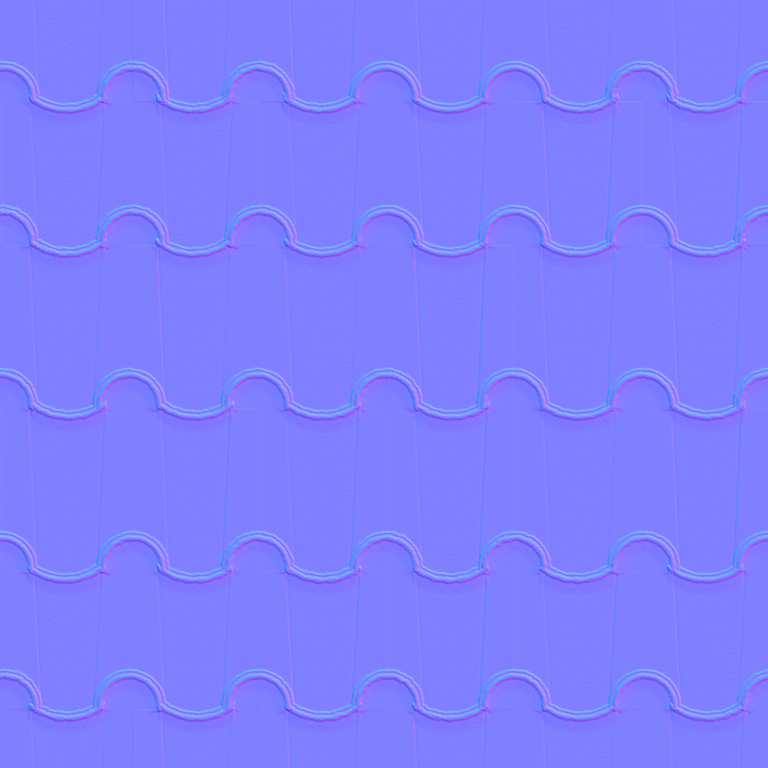
This texture map is drawn by a WebGL 2 fragment shader. Its source:

```glsl
#version 300 es
precision highp float;
// Tangent-space normal map of a clay roof: rows of cover tiles over pan tiles.
// A height field is built from lip arcs, tapered seams, chips and grain;
// its slope, by central differences, is encoded as colour.

uniform vec2 u_resolution;
out vec4 fragColor;

// One unit is a column width; the canvas is COLS units wide and high.
const float COLS = 6.0;
const int ROWS = 5;
const float LIP_Y[ROWS] = float[ROWS](0.484, 1.5625, 2.836, 4.109, 5.234);
const float COLUMN_SHIFT = 0.025;
const float TILE_JITTER = 0.018;     // sideways scatter of tiles
const float ARCH_RADIUS = 0.25;
const float ARCH_FLARE = 0.3;
const float PAN_RADIUS = 0.45;
const float PAN_CENTRE = 0.37;       // height of the pan arc centre over the lip
const float PAN_HALF = 0.295;
const float RIM_HEIGHT = 0.0062;     // each of the two steps on a lip
const float RIM_WOBBLE = 0.0035;
const float COVER_WIDE = 0.275;
const float COVER_NARROW = 0.215;
const float SEAM_HEIGHT = 0.0013;
const float GRAIN_SCALE = 26.0;
const float GRAIN_HEIGHT = 0.0008;
const float SLOPE_STEP = 0.005;
const float TAU = 6.2831853;

float hash(vec2 p) {
    vec3 q = fract(vec3(p.xyx) * 0.1031);
    q += dot(q, q.yzx + 33.33);
    return fract((q.x + q.y) * q.z);
}

// Falls from 1 to 0 as x goes from lo to hi.
float fall(float lo, float hi, float x) { return 1.0 - smoothstep(lo, hi, x); }

// Layered sines that repeat over the canvas.
float wobble(vec2 p) {
    vec2 a = p * TAU / COLS;
    return 0.5 * sin(47.0 * a.x + 2.0 * sin(31.0 * a.y))
         + 0.3 * sin(83.0 * a.y + 2.0 * sin(59.0 * a.x))
         + 0.2 * sin(131.0 * a.x - 113.0 * a.y);
}

// Sparse domes, one per cell, of random place and size.
float grain(vec2 p) {
    vec2 g = p * GRAIN_SCALE;
    vec2 id = mod(floor(g), COLS * GRAIN_SCALE);
    vec2 centre = 0.5 + 0.4 * (vec2(hash(id), hash(id + 71.3)) - 0.5);
    float radius = 0.3 * smoothstep(0.45, 1.0, hash(id + 19.7));
    return fall(0.0, 0.12 + radius, length(fract(g) - centre)) * radius / 0.3;
}

// Double-stepped rim across a lip; w is the distance above its centre line.
float rim(float w) {
    float steps = fall(0.022, 0.044, w) + fall(-0.014, 0.008, w);
    float groove = 0.25 * exp(-pow((w - 0.013) / 0.007, 2.0));
    float drop = 1.15 * smoothstep(-0.048, -0.022, w) + 0.85 * smoothstep(-0.14, -0.03, w);
    return RIM_HEIGHT * (steps - groove) * 0.5 * drop;
}

// Distance from the column centre and its wrapped index, with tile jitter.
vec2 column(float x, float row) {
    float id = mod(floor(x), COLS);
    return vec2(fract(x) - 0.5 + TILE_JITTER * (2.0 * hash(vec2(id, row)) - 1.0), id);
}

float lipHeight(vec2 p, float y, float row) {
    // Arched end of the cover tile
    vec2 cover = column(p.x + 0.5, row);
    float chips = wobble(p) * RIM_WOBBLE * (0.4 + 1.4 * hash(cover.yx * vec2(1.0, 0.0) + row + 5.0));
    float archW = length(vec2(cover.x, max(y, 0.0))) - ARCH_RADIUS - ARCH_FLARE * max(-y, 0.0);
    float arch = rim(archW + chips) * smoothstep(-0.06, -0.03, y + 2.0 * chips);
    // Sagging end of the pan tile, with a clot of mortar under it
    vec2 pan = column(p.x, row + 11.0);
    float panW = PAN_RADIUS - length(vec2(pan.x, y - PAN_CENTRE));
    float ends = fall(PAN_HALF - 0.012, PAN_HALF + 0.012, abs(pan.x) + 2.0 * chips);
    float clotX = 0.3 * (hash(vec2(pan.y, row + 23.0)) - 0.5);
    float clot = fall(0.01, 0.035, length(vec2((pan.x - clotX) * 0.35, panW + 0.045)) + 3.0 * chips);
    float trough = max(rim(panW + chips), 0.5 * RIM_HEIGHT * clot) * ends * step(y, 0.2);
    return max(arch, trough);
}

float height(vec2 p) {
    float lips = 0.0, below = COLS, above = COLS, row = 0.0;
    for (int i = 0; i < ROWS; i++) {
        float y = mod(p.y - LIP_Y[i] + 0.5 * COLS, COLS) - 0.5 * COLS;
        lips = max(lips, lipHeight(p, y, float(i)));
        float up = mod(y + 0.03, COLS);
        if (up < below) { below = up; row = float(i); }
        above = min(above, COLS - up);
    }
    // Cover tile narrows upward, leaving a seam on each side
    vec2 cover = column(p.x + 0.5, row);
    float halfWidth = mix(COVER_WIDE, COVER_NARROW, below / (below + above));
    float side = abs(cover.x) - halfWidth + 0.002 * wobble(p * vec2(0.0, 1.0));
    float wear = 0.5 + 0.8 * hash(vec2(cover.y + 6.0 * step(0.0, cover.x), row + 41.0));
    float seam = fall(-0.008, 0.008, side) - 0.6 * exp(-pow((side - 0.012) / 0.008, 2.0));
    // Pans are rougher than covers
    float rough = mix(0.12, 1.0, smoothstep(0.0, 0.06, side));
    return lips + SEAM_HEIGHT * wear * seam + GRAIN_HEIGHT * rough * grain(p);
}

void main() {
    vec2 p = gl_FragCoord.xy / u_resolution * COLS - vec2(COLUMN_SHIFT, 0.0);
    vec2 e = vec2(SLOPE_STEP, 0.0);
    vec2 slope = vec2(height(p + e) - height(p - e),
                      height(p + e.yx) - height(p - e.yx)) / (2.0 * SLOPE_STEP);
    vec3 normal = normalize(vec3(-slope, 1.0));
    fragColor = vec4(0.5 + 0.5 * normal, 1.0);
}
```
